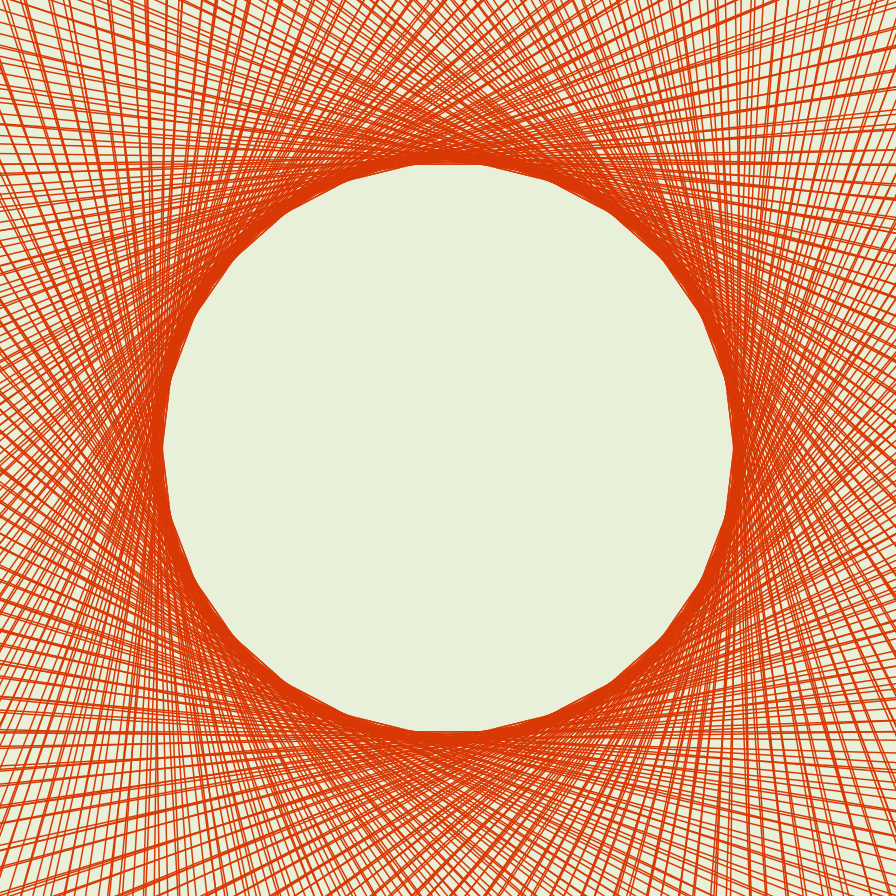
Reproduce this background procedurally as a Shadertoy shader.

```glsl
// Draws a string-art ring: orange threads tangent to a pale central disc.

const float PI = 3.14159265;
const vec3 PAPER = vec3(0.910, 0.941, 0.850);
const vec3 THREAD = vec3(0.851, 0.216, 0.016);
const float SIDES = 26.0;          // threads in one layer
const int GROUPS = 3;              // evenly turned bundles
const int STRANDS = 5;             // close threads in a bundle
const float INNER_RADIUS = 0.3168;
const float HALF_WIDTH = 0.00082;

// Layered sines that nudge each thread slightly, in -1..1
float wobble(float index, float layer) {
    float t = 2.0 * PI * index / SIDES;
    return 0.6 * sin(3.0 * t + 1.7 * layer) + 0.4 * sin(7.0 * t + 4.1 * layer);
}

// Box-filtered coverage of a thin line at distance d
float lineCoverage(float d, float halfWidth, float pixel) {
    float peak = min(1.0, 2.0 * halfWidth / pixel);
    return clamp((halfWidth + 0.5 * pixel - d) / pixel, 0.0, peak);
}

// Distance to the thread whose normal lies nearest to the given angle
float threadDistance(vec2 p, float angle, float apothem, float turn, float layer) {
    float spacing = 2.0 * PI / SIDES;
    float index = round((angle - turn) / spacing);
    float a = turn + index * spacing + 0.004 * wobble(index, layer) * step(0.5, layer);
    return abs(dot(p, vec2(cos(a), sin(a))) - apothem);
}

// Coverage of one layer: each point is reached by two tangent families
float layerCoverage(vec2 p, float apothem, float turn, float layer, float pixel) {
    float direction = atan(p.y, p.x);
    float spread = acos(min(1.0, apothem / max(length(p), 0.0001)));
    float left = threadDistance(p, direction + spread, apothem, turn, layer);
    float right = threadDistance(p, direction - spread, apothem, turn, layer);
    float a = lineCoverage(left, HALF_WIDTH, pixel);
    float b = lineCoverage(right, HALF_WIDTH, pixel);
    return 1.0 - (1.0 - a) * (1.0 - b);
}

void mainImage(out vec4 fragColor, in vec2 fragCoord) {
    float pixel = 1.0 / min(iResolution.x, iResolution.y);
    vec2 p = (fragCoord - 0.5 * iResolution.xy) * pixel;

    // Stack the turned layers, each slightly farther out
    float bare = 1.0;
    for (int g = 0; g < GROUPS; g++) {
        for (int s = 0; s < STRANDS; s++) {
            float group = float(g);
            float strand = float(s);
            float layer = group + float(GROUPS) * strand;
            float groupTurn = 2.0 * PI / SIDES * group / float(GROUPS);

            // Shuffled order keeps both tangent families equally even
            float slot = mod(2.0 * strand + 2.0, float(STRANDS)) - 2.0;
            float strandTurn = 0.0135 * slot + 0.003 * sin(2.3 * layer);
            float turn = 0.5 * PI + groupTurn + strandTurn;
            float apothem = INNER_RADIUS + 0.0026 * strand + 0.0018 * min(group, 1.0);
            bare *= 1.0 - layerCoverage(p, apothem, turn, layer, pixel);
        }
    }

    fragColor = vec4(mix(THREAD, PAPER, bare), 1.0);
}
```
